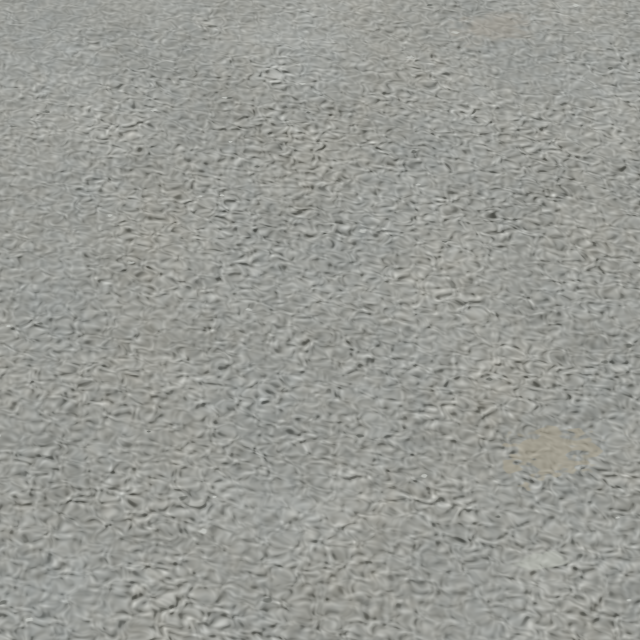
A WebGL 2 fragment shader for this texture:

```glsl
#version 300 es
precision highp float;

uniform vec2 u_resolution;
out vec4 outColor;

vec2 hash2(vec2 cell) {
    vec3 q = fract(cell.xyx * vec3(0.1031, 0.1030, 0.0973));
    q += dot(q, q.yzx + 33.33);
    return fract((q.xx + q.yz) * q.zy);
}

float slope(vec2 cell, vec2 offset) {
    return dot(hash2(cell) * 2.0 - 1.0, offset);
}

float gradientNoise(vec2 p) {
    vec2 i = floor(p);
    vec2 f = fract(p);
    vec2 u = f * f * f * (f * (f * 6.0 - 15.0) + 10.0);
    vec2 e = vec2(1.0, 0.0);
    float low = mix(slope(i, f), slope(i + e, f - e), u.x);
    float high = mix(slope(i + e.yx, f - e.yx), slope(i + 1.0, f - 1.0), u.x);
    return mix(low, high, u.y);
}

float gravelHeight(vec2 p) {
    return gradientNoise(p) + 0.6 * gradientNoise(p * vec2(1.9, 1.6) + 19.3);
}

// Ground plane receding toward the top of the canvas
vec2 groundPlane(vec2 uv, float recession) {
    float width = 1.0 - recession * uv.y;
    return vec2((uv.x - 0.5) / width, 1.0 / (recession * width));
}

// Difference of heights along the light direction
float relief(vec2 p, vec2 toLight) {
    return gravelHeight(p - toLight) - gravelHeight(p + toLight);
}

// Soft patch with a ragged outline
float raggedPatch(vec2 uv, vec2 center, vec2 radius, float softness, float raggedness) {
    vec2 d = (uv - center) / radius;
    d.y -= 0.25 * d.x;
    float edge = length(d) + raggedness * gradientNoise(uv * vec2(32.0, 60.0));
    edge += 0.6 * raggedness * gradientNoise(uv * vec2(70.0, 130.0));
    return 1.0 - smoothstep(1.0 - softness, 1.0 + softness, edge);
}

// Rare small pebbles with uneven outlines, at most one per cell
float scatteredPebbles(vec2 p, float share, float seed) {
    vec2 cell = floor(p);
    vec2 pick = hash2(cell + seed);
    vec2 center = 0.3 + 0.4 * hash2(cell + seed + 57.0);
    vec2 d = (fract(p) - center) / vec2(0.18, 0.14);
    float edge = length(d) / mix(0.5, 1.2, pick.y) + 0.6 * gradientNoise(p * 7.0);
    return step(pick.x, share) * (1.0 - smoothstep(0.3, 1.0, edge));
}

void main() {
    vec2 uv = gl_FragCoord.xy / u_resolution;
    vec2 ground = groundPlane(uv, 0.27);

    // Grain coordinates, slightly slanted and curled
    vec2 grain = ground * vec2(58.0, 88.0);
    grain.y += 7.0 * ground.x + 1.2 * gradientNoise(ground * vec2(4.0, 6.0));
    vec2 curl = vec2(gradientNoise(grain * 0.55 + 7.0), gradientNoise(grain * 0.55 + 71.0));
    grain += 0.9 * curl;

    // Worn areas have weaker relief
    float wear = gradientNoise(ground * vec2(6.0, 9.0) + 31.0);
    wear += 0.7 * gradientNoise(ground * vec2(15.0, 24.0) + 67.0);
    float strength = clamp(1.0 - 0.75 * wear, 0.4, 1.6);
    strength *= mix(1.0, 0.6, smoothstep(0.8, 1.0, uv.y));
    strength *= 1.0 - 0.25 * smoothstep(0.3, 0.0, uv.x) * smoothstep(0.35, 0.6, uv.y);

    // Lit grains and dark crevices
    float lit = relief(grain, vec2(-0.17, 0.29)) * strength;
    float crevice = smoothstep(0.25, 1.0, -lit);
    float fine = gradientNoise(grain * vec2(1.7, 1.5) + 113.0);
    float clump = gradientNoise(grain * vec2(0.28, 0.32) + 43.0);
    float broad = gradientNoise(uv * vec2(5.0, 8.0) + 3.0);
    broad += 0.7 * gradientNoise(uv * vec2(13.0, 22.0) + 29.0);
    float tone = 0.598 + 0.135 * lit - 0.105 * crevice;
    tone += 0.10 * fine + 0.05 * clump + 0.045 * broad;
    tone += 0.02 * smoothstep(0.75, 1.0, uv.y);

    // Faint warm and cool stains
    float tint = gradientNoise(uv * 6.0 + 47.0) + 0.7 * gradientNoise(uv * 45.0 + 5.0);
    vec3 color = tone + vec3(-0.002, 0.003, -0.017) + 0.012 * tint * vec3(1.0, 0.1, -1.0);

    // Sandy patches and a pale slab
    float sand = raggedPatch(uv, vec2(0.86, 0.292), vec2(0.06, 0.032), 0.2, 1.5);
    float dust = raggedPatch(uv, vec2(0.77, 0.957), vec2(0.055, 0.018), 0.5, 1.0);
    float slab = raggedPatch(uv, vec2(0.844, 0.122), vec2(0.036, 0.014), 0.2, 0.7);
    float shade = tone - 0.594;
    color = mix(color, vec3(0.64, 0.62, 0.56) + 0.4 * shade, 0.8 * sand);
    color = mix(color, vec3(0.64, 0.62, 0.58) + 0.4 * shade, 0.6 * dust);
    color = mix(color, vec3(0.69, 0.70, 0.67) + 0.3 * shade, 0.85 * slab);

    // Sparse bright chips and dark pits
    vec2 scatter = ground * vec2(19.0, 28.0);
    color = mix(color, vec3(0.78, 0.79, 0.77), 0.8 * scatteredPebbles(scatter, 0.025, 11.0));
    color = mix(color, vec3(0.32, 0.33, 0.31), 0.6 * scatteredPebbles(scatter, 0.02, 83.0));

    outColor = vec4(clamp(color, 0.0, 1.0), 1.0);
}
```
